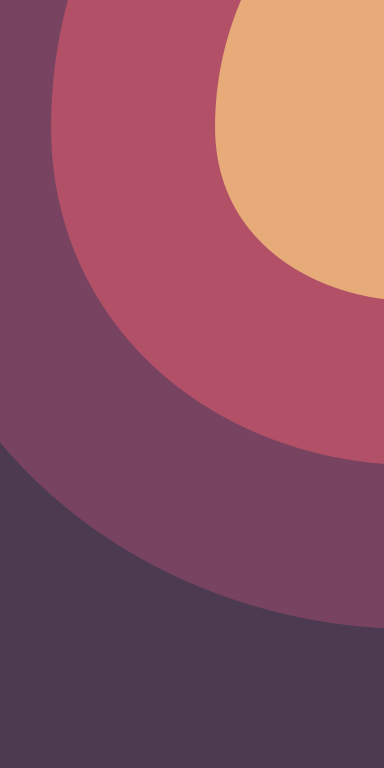
Reproduce this background procedurally as a Shadertoy shader.

```glsl
const vec3 SUN_COLOR = vec3(0.906, 0.671, 0.473);
const vec3 ROSE_COLOR = vec3(0.698, 0.314, 0.404);
const vec3 PLUM_COLOR = vec3(0.471, 0.263, 0.380);
const vec3 DUSK_COLOR = vec3(0.300, 0.227, 0.314);

const vec2 CANVAS = vec2(1.0, 2.0);     // canvas size in widths
const float BAND_WIDTH = 0.427;
const float UPPER_RADIUS = 0.841;

// Cubic curve of the sun's lower rim, from its leftmost point
const vec2 RIM_START = vec2(0.560, 1.669);
const vec2 RIM_PULL_A = vec2(0.560, 1.393);
const vec2 RIM_PULL_B = vec2(0.781, 1.249);
const vec2 RIM_END = vec2(1.000, 1.221);
const float RIM_REACH = 1.2;            // runs on past the canvas edge
const int RIM_STEPS = 48;

vec2 rimPoint(float t) {
    float s = 1.0 - t;
    return s * s * s * RIM_START + 3.0 * s * s * t * RIM_PULL_A
         + 3.0 * s * t * t * RIM_PULL_B + t * t * t * RIM_END;
}

// Signed distance to the lower rim, negative inside the sun
float lowerRimDistance(vec2 p) {
    float nearest = 1e9;
    float side = 1.0;
    vec2 a = RIM_START;
    for (int i = 1; i <= RIM_STEPS; i++) {
        vec2 b = rimPoint(RIM_REACH * float(i) / float(RIM_STEPS));
        vec2 edge = b - a;
        vec2 q = p - a;
        vec2 gap = q - edge * clamp(dot(q, edge) / dot(edge, edge), 0.0, 1.0);
        float distSq = dot(gap, gap);
        if (distSq < nearest) {
            nearest = distSq;
            side = edge.x * q.y - edge.y * q.x > 0.0 ? -1.0 : 1.0;
        }
        a = b;
    }
    return side * sqrt(nearest);
}

// A wide arc continues the rim above its leftmost point
float sunDistance(vec2 p) {
    if (p.y > RIM_START.y) {
        return length(p - RIM_START - vec2(UPPER_RADIUS, 0.0)) - UPPER_RADIUS;
    }
    return lowerRimDistance(p);
}

float coverage(float d, float pixel) {
    return clamp(0.5 - d / pixel, 0.0, 1.0);
}

void mainImage(out vec4 fragColor, in vec2 fragCoord) {
    vec2 p = fragCoord / iResolution.xy * CANVAS;
    float pixel = CANVAS.y / iResolution.y;
    float d = sunDistance(p);

    // Parallel bands, painted from the outside in
    vec3 color = DUSK_COLOR;
    color = mix(color, PLUM_COLOR, coverage(d - 2.0 * BAND_WIDTH, pixel));
    color = mix(color, ROSE_COLOR, coverage(d - BAND_WIDTH, pixel));
    color = mix(color, SUN_COLOR, coverage(d, pixel));
    fragColor = vec4(color, 1.0);
}
```
